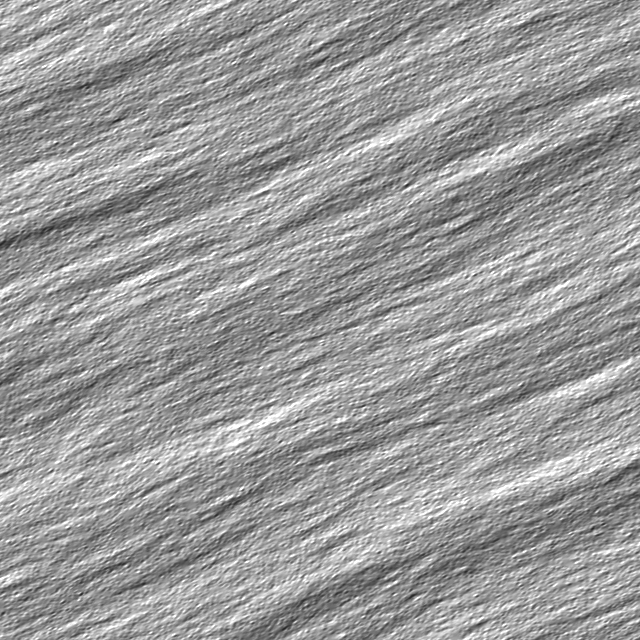
Give the GLSL for this texture, as a WebGL 2 fragment shader.

```glsl
#version 300 es
precision highp float;
// Grey, wind-combed relief: long slanted ridges under a rough fine grain.
// Each layer scatters smooth bumps in stretched cells and sums their lit
// slopes; layers run from broad bands to nearly round grains.
uniform vec2 u_resolution;
out vec4 fragColor;

// Three random values in 0..1 for an integer cell
vec3 cellHash(ivec2 cell, int layer) {
    uvec3 h = uvec3(ivec3(cell, layer) + 4096);
    h = h * 1664525u + 1013904223u;
    h.x += h.y * h.z; h.y += h.z * h.x; h.z += h.x * h.y;
    h ^= h >> 16u;
    h.x += h.y * h.z; h.y += h.z * h.x; h.z += h.x * h.y;
    return vec3(h >> 8u) / 16777216.0;
}

// Slope along the light of randomly placed bumps and dents, one per cell
float litSlope(vec2 q, vec2 light, int layer) {
    ivec2 home = ivec2(floor(q));
    float slope = 0.0;
    for (int y = -1; y <= 1; y++) {
        for (int x = -1; x <= 1; x++) {
            ivec2 cell = home + ivec2(x, y);
            vec3 rnd = cellHash(cell, layer);
            vec2 d = q - vec2(cell) - rnd.xy;
            float falloff = max(1.0 - dot(d, d), 0.0);
            slope -= (2.0 * rnd.z - 1.0) * 6.0 * dot(d, light) * falloff * falloff;
        }
    }
    return slope;
}

void main() {
    float size = min(u_resolution.x, u_resolution.y);
    vec2 p = gl_FragCoord.xy / size;

    // Axes along and across the grain, gently bent by layered sines
    float angle = radians(20.5);
    vec2 along = vec2(cos(angle), sin(angle));
    vec2 g = vec2(dot(p, along), dot(p, vec2(-along.y, along.x)));
    g.y += 0.005 * sin(g.x * 8.0 + g.y * 5.0) + 0.0015 * sin(g.x * 27.0 - g.y * 31.0);

    // Streaks keep their length ratio until the finest layers turn to grains
    float relief = 0.0;
    for (int i = 0; i < 6; i++) {
        float level = float(i);
        float across = 9.0 * pow(1.97, level);
        float stretch = mix(7.0, 1.7, smoothstep(2.4, 5.0, level));
        vec2 light = normalize(vec2(-0.08 * level, 1.0));
        float visible = smoothstep(0.6, 1.6, size / across);
        float strength = 0.046 + 0.0027 * level * level;
        vec2 q = g * vec2(across / stretch, across) + 17.3 * level;
        relief += visible * strength * litSlope(q, light, i);
    }

    // Mid grey with slightly sharper highlights than shadows
    float shade = 0.595 + relief + 0.45 * relief * relief;
    fragColor = vec4(vec3(clamp(shade, 0.0, 1.0)), 1.0);
}
```
